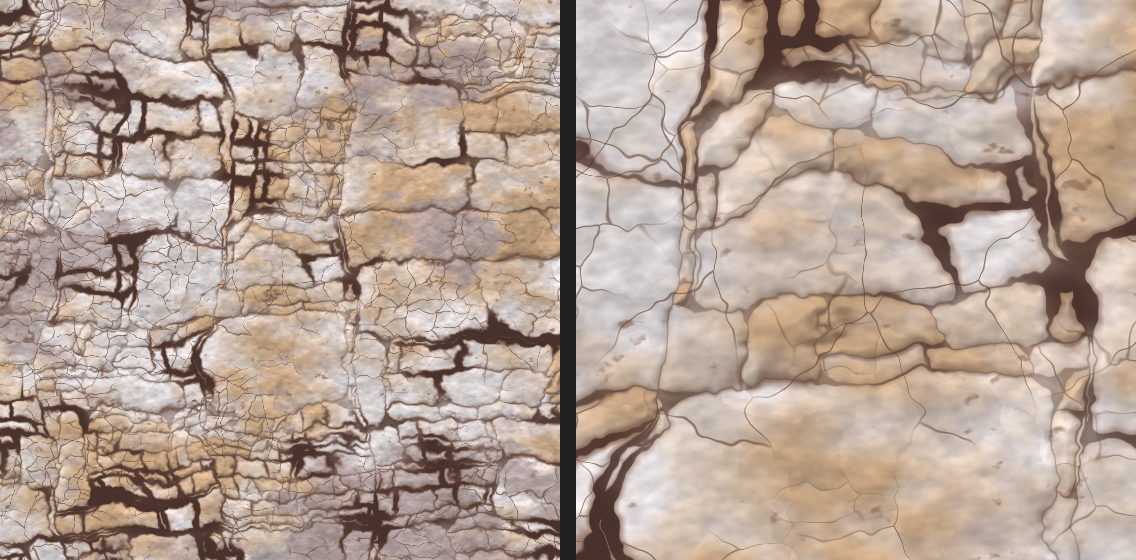
Left, the full canvas; right, a detail of the centre.
Write a Shadertoy shader that draws this texture.

```glsl
const vec2 BLOCK_SIZE = vec2(0.20, 0.112);
const vec2 SLAB_SIZE = vec2(0.11, 0.050);
const vec2 RUBBLE_SIZE = vec2(0.058, 0.032);
const float FAULT_SPACING = 0.4;
const float RUBBLE_SHARE = 0.30;
const float SLAB_SHARE = 0.27;
const float SHARD_SCALE = 11.0;
const float CHIP_SCALE = 27.0;
const vec2 LIGHT_STEP = vec2(-0.0012, 0.0032);
const vec2 SHADOW_STEP = vec2(-0.002, 0.011);

const vec3 PALE = vec3(0.855, 0.83, 0.835);
const vec3 CREAM = vec3(0.82, 0.755, 0.705);
const vec3 OCHRE = vec3(0.765, 0.635, 0.505);
const vec3 MAUVE = vec3(0.66, 0.595, 0.595);
const vec3 UMBER = vec3(0.53, 0.39, 0.31);
const vec3 GAP = vec3(0.27, 0.18, 0.16);

struct Stone { float edge; float id; float rubble; };

float hash(vec2 p) {
    return fract(sin(dot(p, vec2(127.1, 311.7))) * 43758.5);
}

vec2 hash2(vec2 p) {
    return vec2(hash(p), hash(p + 37.3));
}

float noise(vec2 p) {
    vec2 i = floor(p), f = fract(p);
    f = f * f * (3.0 - 2.0 * f);
    return mix(mix(hash(i), hash(i + vec2(1, 0)), f.x),
               mix(hash(i + vec2(0, 1)), hash(i + vec2(1, 1)), f.x), f.y);
}

float fbm(vec2 p) {
    float sum = 0.0, amp = 0.53;
    for (int i = 0; i < 4; i++) {
        sum += amp * noise(p);
        p = mat2(1.6, 1.2, -1.2, 1.6) * p + 5.7;
        amp *= 0.5;
    }
    return sum;
}

vec2 wobble(vec2 p) {
    return vec2(noise(p), noise(p + 51.7)) - 0.5;
}

float bound(float i, float seed) {
    return i + 0.76 * (hash(vec2(i, seed)) - 0.5);
}

// Irregular interval around x: lower bound, upper bound, index
vec3 interval(float x, float seed) {
    float i = floor(x);
    if (x < bound(i, seed)) i -= 1.0;
    else if (x >= bound(i + 1.0, seed)) i += 1.0;
    return vec3(bound(i, seed), bound(i + 1.0, seed), i);
}

// Rounded stones in uneven courses
Stone layStones(vec2 p, vec2 size, float seed) {
    vec2 g = p / size;
    vec3 row = interval(g.y, seed);
    g.x += 9.0 * hash(vec2(row.z, seed + 3.0));
    vec3 col = interval(g.x, seed + row.z * 1.7);
    vec2 center = 0.5 * vec2(col.x + col.y, row.x + row.y);
    vec2 halfSize = 0.5 * vec2(col.y - col.x, row.y - row.x) * size;
    float radius = 0.4 * min(halfSize.x, halfSize.y);
    vec2 q = abs(g - center) * size - halfSize + radius;
    float d = length(max(q, 0.0)) + min(max(q.x, q.y), 0.0) - radius;
    return Stone(-d, hash(vec2(col.z, row.z) + seed), 0.0);
}

// Faulted beds: whole blocks, thin slabs and rubble
Stone stoneAt(vec2 p) {
    vec2 w = p + vec2(0.12, 0.06) * wobble(p * 2.6) + vec2(0.055, 0.034) * wobble(p * 11.0)
           + 0.016 * wobble(p * 34.0) + 0.007 * wobble(p * 90.0) + 0.003 * wobble(p * 210.0);
    float f = w.x / FAULT_SPACING;
    vec3 fault = interval(f, 21.0);
    float faultEdge = min(f - fault.x, fault.y - f) * FAULT_SPACING;
    w.y += 0.3 * hash(vec2(fault.z, 8.0));
    Stone block = layStones(w, BLOCK_SIZE, 4.0 + fault.z);
    block.edge = min(block.edge, faultEdge);
    float kind = fract(block.id * 17.3);
    if (kind > RUBBLE_SHARE + SLAB_SHARE) return block;
    bool small = kind < RUBBLE_SHARE;
    Stone part = layStones(w, small ? RUBBLE_SIZE : SLAB_SIZE, 13.0);
    part.edge = min(part.edge, block.edge);
    part.rubble = small ? 1.0 : 0.4;
    return part;
}

float relief(Stone s, vec2 p) {
    float dome = 1.0 - exp(-max(s.edge, 0.0) / 0.007);
    return dome * (0.003 + 0.014 * s.id) + 0.017 * fbm(p * vec2(22.0, 34.0));
}

// Gap between the two nearest shards, and the shard tone
vec2 shards(vec2 p) {
    vec2 cell = floor(p);
    float near = 9.0, next = 9.0, tone = 0.0;
    for (int y = -1; y <= 1; y++)
    for (int x = -1; x <= 1; x++) {
        vec2 c = cell + vec2(x, y);
        float d = length(c + hash2(c) - p);
        if (d < near) { next = near; near = d; tone = hash(c + 9.1); }
        else next = min(next, d);
    }
    return vec2(next - near, tone);
}

void mainImage(out vec4 fragColor, in vec2 fragCoord) {
    vec2 p = fragCoord / iResolution.y;
    float px = 1.0 / iResolution.y;
    Stone s = stoneAt(p);
    float h = relief(s, p);

    // Mineral stains
    float stain = 0.5 + 1.4 * (fbm(p * vec2(4.0, 6.0) + 3.0) - 0.5)
                + 0.7 * (fbm(p * vec2(22.0, 34.0)) - 0.5)
                + 0.35 * (s.id - 0.5) + 0.16 * s.rubble - 0.06;
    vec3 color = mix(PALE, CREAM, smoothstep(0.25, 0.52, stain));
    color = mix(color, OCHRE, smoothstep(0.48, 0.82, stain));
    float weathered = fbm(p * vec2(5.0, 7.0) + 40.0) + 0.4 * (fbm(p * vec2(24.0, 40.0) + 8.0) - 0.5);
    color = mix(color, MAUVE, 0.85 * smoothstep(0.52, 0.68, weathered));

    // Broken faces, fine grain and pits
    vec2 ragged = p + 0.035 * wobble(p * 14.0) + 0.012 * wobble(p * 50.0) + 0.005 * wobble(p * 130.0);
    vec2 shard = shards(ragged * SHARD_SCALE * vec2(1.2, 0.85));
    vec2 chip = shards(ragged * CHIP_SCALE * vec2(0.75, 1.2) + 5.0);
    color *= 1.0 + 0.09 * (shard.y - 0.5) + 0.07 * (chip.y - 0.5);
    color *= 1.0 + 0.26 * (fbm(p * vec2(90.0, 140.0)) - 0.5);
    color = mix(color, UMBER, 0.6 * smoothstep(0.72, 0.84, fbm(p * vec2(60.0, 95.0) + 9.0)));

    // Light from above and shadows under overhangs
    float slope = (h - relief(stoneAt(p + LIGHT_STEP), p + LIGHT_STEP)) / length(LIGHT_STEP);
    color *= 1.0 + clamp(0.16 * slope, -0.22, 0.07);
    vec2 above = p + SHADOW_STEP;
    float shadow = smoothstep(0.003, 0.014, relief(stoneAt(above), above) - h);
    color = mix(color, UMBER * 0.9, 0.65 * shadow);

    // Hairline cracks, then open joints
    float crackMask = smoothstep(0.48, 0.62, fbm(p * 8.0 + 17.0));
    float crack = 1.0 - smoothstep(0.0, 0.012 + px * SHARD_SCALE, shard.x);
    color = mix(color, UMBER * 0.8, 0.75 * crack * crackMask);
    float chipMask = smoothstep(0.48, 0.62, fbm(p * 7.0 + 90.0) + 0.08 * s.rubble);
    float chipGap = 1.0 - smoothstep(0.0, 0.03 + px * CHIP_SCALE, chip.x);
    color = mix(color, UMBER * 0.8, 0.7 * chipGap * chipMask);
    float openness = smoothstep(0.36, 0.70, fbm(p * vec2(9.0, 12.0) + 70.0));
    float width = mix(0.0003, 0.0055, openness * openness);
    float rim = 1.0 - smoothstep(width, width + 0.006, s.edge);
    color = mix(color, UMBER, rim * mix(0.1, 0.65, openness));
    float joint = 1.0 - smoothstep(width - px, width + 1.5 * px, s.edge);
    color = mix(color, GAP, joint * mix(0.3, 0.95, openness));

    fragColor = vec4(clamp(color, 0.0, 1.0), 1.0);
}
```
